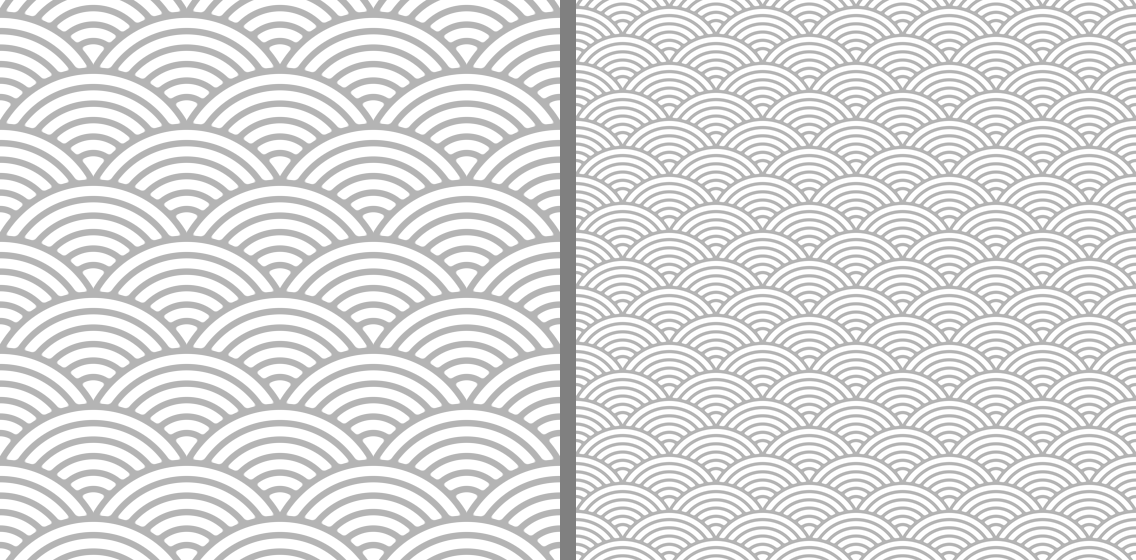
Left: one tile. Right: repeated 2 by 2.
Write a WebGL 2 fragment shader that draws this pattern.

```glsl
#version 300 es
precision highp float;

#define COLUMNS 3.0
#define ROWS 10.0
#define ROW_PHASE 0.085
#define FAN_RADIUS 0.1888
#define RING_GAP 0.02943
#define RING_LAST 5.0
#define LINE_WIDTH 0.0115
#define CORNER_ROUND 0.006
#define PAPER_COLOR vec3(1.0)
#define LINE_COLOR vec3(0.706)

uniform vec2 u_resolution;
out vec4 fragColor;

// Polynomial minimum that fillets the corners where lines join
float smoothMin(float a, float b, float k) {
    float h = max(k - abs(a - b), 0.0) / k;
    return min(a, b) - 0.25 * h * h * k;
}

// Distance to the nearest fan center in a row; alternate rows are staggered
float fanRadius(vec2 p, float row) {
    float stagger = 0.5 * mod(row + 1.0, 2.0);
    float dx = (fract(p.x * COLUMNS - stagger + 0.5) - 0.5) / COLUMNS;
    float dy = p.y - ROW_PHASE - row / ROWS;
    return length(vec2(dx, dy));
}

// Signed distance to the concentric lines inside a fan
float ringDistance(float r) {
    float depth = FAN_RADIUS - r;
    float ring = clamp(floor(depth / RING_GAP + 0.5), 0.0, RING_LAST);
    return abs(depth - ring * RING_GAP) - 0.5 * LINE_WIDTH;
}

// Stack the overlapping rows from back to front
float waveDistance(vec2 p) {
    float backRow = floor((p.y - ROW_PHASE) * ROWS);
    float d = ringDistance(fanRadius(p, backRow));
    for (int i = 1; i <= 2; i++) {
        float r = fanRadius(p, backRow - float(i));
        float rim = r - FAN_RADIUS - 0.5 * LINE_WIDTH;
        d = r < FAN_RADIUS ? ringDistance(r) : smoothMin(d, rim, CORNER_ROUND);
    }
    return d;
}

void main() {
    vec2 uv = gl_FragCoord.xy / u_resolution;
    float softness = 0.7 / min(u_resolution.x, u_resolution.y);
    float paper = smoothstep(-softness, softness, waveDistance(uv));
    fragColor = vec4(mix(LINE_COLOR, PAPER_COLOR, paper), 1.0);
}
```
